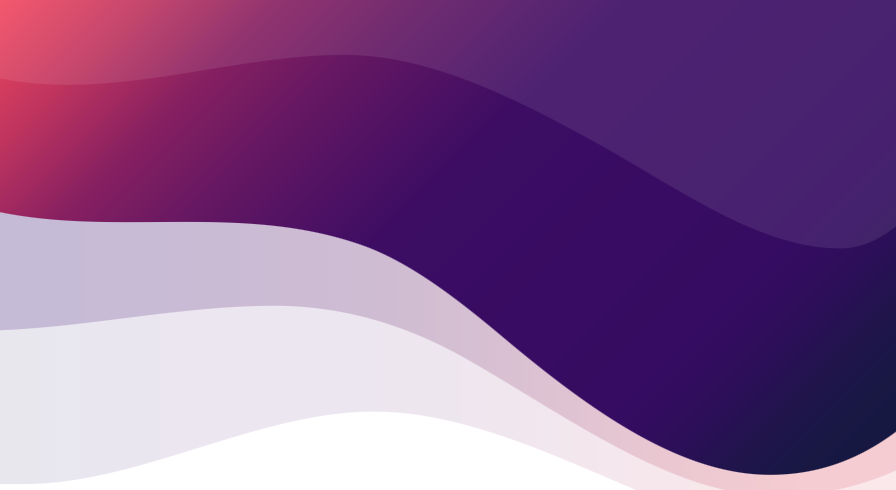
Reproduce this background procedurally as a Shadertoy shader.

```glsl
// Layered waves: a coral-to-violet diagonal gradient with a lighter veil on top,
// and mauve, pale and white sheets rising from the bottom edge.
// Each wave is a smooth chain of cubic arcs; sheets are painted back to front.

// Cubic arc between two knots, each given as (x, height, slope).
float arc(float x, vec3 a, vec3 b) {
    float w = b.x - a.x;
    float t = clamp((x - a.x) / w, 0.0, 1.0);
    float s = 1.0 - t;
    return mix(a.y, b.y, t * t * (3.0 - 2.0 * t)) + w * t * s * (a.z * s - b.z * t);
}

// Wave height at x, joined from four arcs.
float wave(float x, vec3 a, vec3 b, vec3 c, vec3 d, vec3 e) {
    if (x < b.x) return arc(x, a, b);
    if (x < c.x) return arc(x, b, c);
    if (x < d.x) return arc(x, c, d);
    return arc(x, d, e);
}

// Smooth coverage of the area below a wave.
float below(float y, float height) {
    float d = height - y;
    return clamp(0.5 + d / fwidth(d), 0.0, 1.0);
}

// Diagonal gradient, s = 0 at the top left and 1 at the bottom right.
vec3 duskGradient(float s) {
    vec3 col = mix(vec3(0.95, 0.28, 0.37), vec3(0.76, 0.21, 0.37), clamp(s / 0.1, 0.0, 1.0));
    col = mix(col, vec3(0.53, 0.125, 0.38), clamp((s - 0.1) / 0.1, 0.0, 1.0));
    col = mix(col, vec3(0.39, 0.09, 0.385), clamp((s - 0.2) / 0.1, 0.0, 1.0));
    col = mix(col, vec3(0.235, 0.05, 0.39), clamp((s - 0.3) / 0.15, 0.0, 1.0));
    col = mix(col, vec3(0.205, 0.045, 0.38), clamp((s - 0.45) / 0.3, 0.0, 1.0));
    return mix(col, vec3(0.09, 0.095, 0.26), smoothstep(0.74, 0.94, s));
}

void mainImage(out vec4 fragColor, in vec2 fragCoord) {
    vec2 uv = fragCoord / iResolution.xy;
    float aspect = iResolution.x / iResolution.y;
    float diagonal = (uv.x * aspect + 1.0 - uv.y) / (aspect + 1.0);

    // Wave heights, from the top sheet down
    float veilEdge = wave(uv.x, vec3(0.0, 0.84, -0.366), vec3(0.384, 0.888, 0.0),
        vec3(0.664, 0.71, -1.006), vec3(0.9375, 0.493, 0.0), vec3(1.0, 0.538, 1.45));
    float mauveEdge = wave(uv.x, vec3(0.0, 0.567, -0.37), vec3(0.4036, 0.5, -0.64),
        vec3(0.56, 0.314, -1.536), vec3(0.8594, 0.031, 0.0), vec3(1.0, 0.119, 1.37));
    float paleEdge = wave(uv.x, vec3(0.0, 0.326, 0.073), vec3(0.306, 0.376, 0.0),
        vec3(0.521, 0.267, -1.042), vec3(0.866, -0.012, 0.0), vec3(1.0, 0.04, 0.82));
    float whiteEdge = wave(uv.x, vec3(0.0, 0.012, 0.0), vec3(0.026, 0.012, 0.0),
        vec3(0.417, 0.16, 0.0), vec3(0.71, 0.0, -0.77), vec3(1.0, -0.2, -0.5));

    // Dusk gradient with a translucent veil above the first wave
    vec3 col = duskGradient(diagonal);
    col = mix(col, vec3(1.0), 0.09 * (1.0 - below(uv.y, veilEdge)));

    // Light sheets, warming towards the right
    float warmth = smoothstep(0.35, 0.95, uv.x);
    vec3 mauve = mix(vec3(0.775, 0.735, 0.84), vec3(0.805, 0.735, 0.825), smoothstep(0.0, 0.45, uv.x));
    mauve = mix(mauve, vec3(0.96, 0.80, 0.82), warmth);
    vec3 pale = mix(vec3(0.91, 0.905, 0.935), vec3(0.925, 0.9, 0.94), smoothstep(0.0, 0.3, uv.x));
    pale = mix(pale, vec3(0.98, 0.91, 0.92), warmth);
    col = mix(col, mauve, below(uv.y, mauveEdge));
    col = mix(col, pale, below(uv.y, paleEdge));
    col = mix(col, vec3(1.0), below(uv.y, whiteEdge));

    fragColor = vec4(col, 1.0);
}
```
